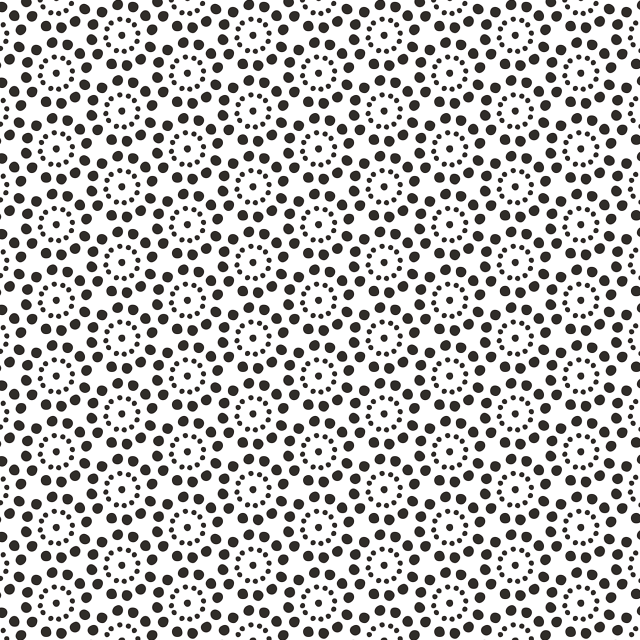
Reproduce this pattern procedurally as a Shadertoy shader.

```glsl
// Hexagonal lattice of dotted rosettes: a centre dot in two rings of hand-inked dots on white.

const vec3  PAPER = vec3(1.0);
const vec3  INK = vec3(0.19, 0.175, 0.16);
const vec3  INK_RIM = vec3(0.13, 0.11, 0.10);

const vec2  PERIOD = vec2(0.2049, 0.1183);   // two staggered rosettes per period
const vec2  ORIGIN = vec2(0.4978, 0.5308);   // centre of one rosette

const int   DOTS = 12;                       // dots in each ring
const float OUTER_RING = 0.0478;
const float INNER_RING = 0.0254;
const float OUTER_DOT = 0.00825;
const float INNER_DOT = 0.0040;
const float CENTRE_DOT = 0.0055;

const float START_ANGLE = 97.5;              // degrees
const float DOT_STEP = 29.0;                 // spacing inside a group of four
const float GROUP_STEP = 120.0;              // spacing between groups
const float WOBBLE = 0.045;                  // unevenness of each dot
const float RIM_WIDTH = 0.0017;
const float EDGE_SOFTNESS = 0.7;             // in pixels

// Offset from the nearest point of a rectangular grid
vec2 gridOffset(vec2 p) {
    return p - PERIOD * floor(p / PERIOD + 0.5);
}

// Offset from the nearest rosette centre in the staggered lattice
vec2 rosetteOffset(vec2 p) {
    vec2 a = gridOffset(p);
    vec2 b = gridOffset(p - 0.5 * PERIOD);
    return dot(a, a) < dot(b, b) ? a : b;
}

// Distance to a slightly uneven dot, bent by layered sines
float inkDot(vec2 p, float radius, float seed) {
    vec2 q = p / radius;
    vec2 bend = sin(2.3 * q.yx + seed * vec2(2.4, 3.7))
              + 0.5 * sin(3.9 * q + seed * vec2(5.1, 1.9));
    return radius * (length(q + WOBBLE * bend) - 1.0);
}

// Distance to one rosette: centre dot and two rings in groups of four
float rosette(vec2 p) {
    float dist = inkDot(p, CENTRE_DOT, 0.5);
    for (int i = 0; i < DOTS; i++) {
        float seed = float(i) + 1.0;
        float degrees = START_ANGLE - GROUP_STEP * float(i / 4) - DOT_STEP * float(i % 4);
        float outerAngle = radians(degrees);
        float innerAngle = radians(degrees + 1.8 * sin(seed * 2.7) - 1.0);
        vec2 outerDir = vec2(cos(outerAngle), sin(outerAngle));
        vec2 innerDir = vec2(cos(innerAngle), sin(innerAngle));
        dist = min(dist, inkDot(p - OUTER_RING * outerDir, OUTER_DOT, seed));
        dist = min(dist, inkDot(p - INNER_RING * innerDir, INNER_DOT, seed + 20.0));
    }
    return dist;
}

void mainImage(out vec4 fragColor, in vec2 fragCoord) {
    vec2 uv = fragCoord / iResolution.y;
    float dist = rosette(rosetteOffset(uv - ORIGIN));

    // Ink pools darker along the rim of each dot
    float softness = EDGE_SOFTNESS / iResolution.y;
    float coverage = 1.0 - smoothstep(-softness, softness, dist);
    float rim = smoothstep(-1.4 * RIM_WIDTH, -0.8 * RIM_WIDTH, dist);
    vec3 ink = mix(INK, INK_RIM, rim);

    fragColor = vec4(mix(PAPER, ink, coverage), 1.0);
}
```
